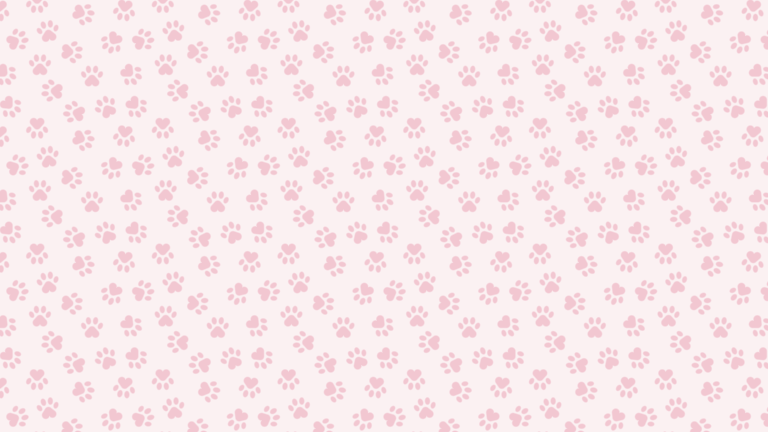
Write a Shadertoy shader that draws this pattern.

```glsl
const vec3 BACKGROUND = vec3(0.985, 0.945, 0.95);
const vec3 PAW_COLOUR = vec3(0.95, 0.78, 0.82);
const float TILE = 0.291;       // tile side as a share of canvas height
const float PAW_SIZE = 0.08;    // paw radius as a share of the tile
const float SOFTNESS = 0.008;   // half width of the soft edge, in tiles
const int PAW_COUNT = 14;

// Centre in the tile (y down from the top) and toe direction in degrees
const vec3 PAWS[PAW_COUNT] = vec3[PAW_COUNT](
    vec3(0.295, 0.020, -90.0), vec3(0.989, 0.083, -98.0),
    vec3(0.664, 0.111, -20.0), vec3(0.139, 0.318, 25.0),
    vec3(0.382, 0.247, 100.0), vec3(0.573, 0.414, -5.0),
    vec3(0.891, 0.338, 235.0), vec3(0.044, 0.593, -42.0),
    vec3(0.318, 0.515, 90.0),  vec3(0.732, 0.605, 90.0),
    vec3(0.414, 0.722, 175.0), vec3(0.084, 0.850, -48.0),
    vec3(0.589, 0.893, 165.0), vec3(0.843, 0.851, 120.0)
);

// Coordinates along the right and up axes of a frame whose up is at angle
vec2 toFrame(vec2 p, float angle) {
    vec2 up = vec2(cos(angle), sin(angle));
    return vec2(dot(p, vec2(up.y, -up.x)), dot(p, up));
}

float sdCapsule(vec2 p, vec2 a, vec2 b, float radius) {
    vec2 pa = p - a, ba = b - a;
    float h = clamp(dot(pa, ba) / dot(ba, ba), 0.0, 1.0);
    return length(pa - ba * h) - radius;
}

float sdEllipse(vec2 p, vec2 radii) {
    float k0 = length(p / radii);
    float k1 = length(p / (radii * radii));
    return k0 * (k0 - 1.0) / max(k1, 1e-4);
}

float sdToe(vec2 p, vec2 centre, float lean, vec2 radii) {
    return sdEllipse(toFrame(p - centre, radians(90.0 - lean)), radii);
}

// Paw with toes up: a heart pad notched at the heel, and two toes per side
float sdPaw(vec2 p) {
    p.x = abs(p.x);
    float pad = sdCapsule(p, vec2(0.0, -0.26), vec2(0.34, -0.64), 0.38);
    float innerToe = sdToe(p, vec2(0.35, 0.66), 8.0, vec2(0.25, 0.36));
    float outerToe = sdToe(p, vec2(0.83, 0.15), 28.0, vec2(0.23, 0.33));
    return min(pad, min(innerToe, outerToe));
}

void mainImage(out vec4 fragColor, in vec2 fragCoord) {
    vec2 tilePos = vec2(fragCoord.x, iResolution.y - fragCoord.y) / (iResolution.y * TILE);

    // Nearest paw, each wrapped around the tile edges
    float dist = 1.0;
    for (int i = 0; i < PAW_COUNT; i++) {
        vec2 offset = tilePos - PAWS[i].xy;
        offset -= floor(offset + 0.5);
        offset.y = -offset.y;
        vec2 local = toFrame(offset, radians(PAWS[i].z)) / PAW_SIZE;
        dist = min(dist, sdPaw(local) * PAW_SIZE);
    }

    float edge = max(SOFTNESS, 0.7 / (iResolution.y * TILE));
    float coverage = 1.0 - smoothstep(-edge, edge, dist);
    fragColor = vec4(mix(BACKGROUND, PAW_COLOUR, coverage), 1.0);
}
```
